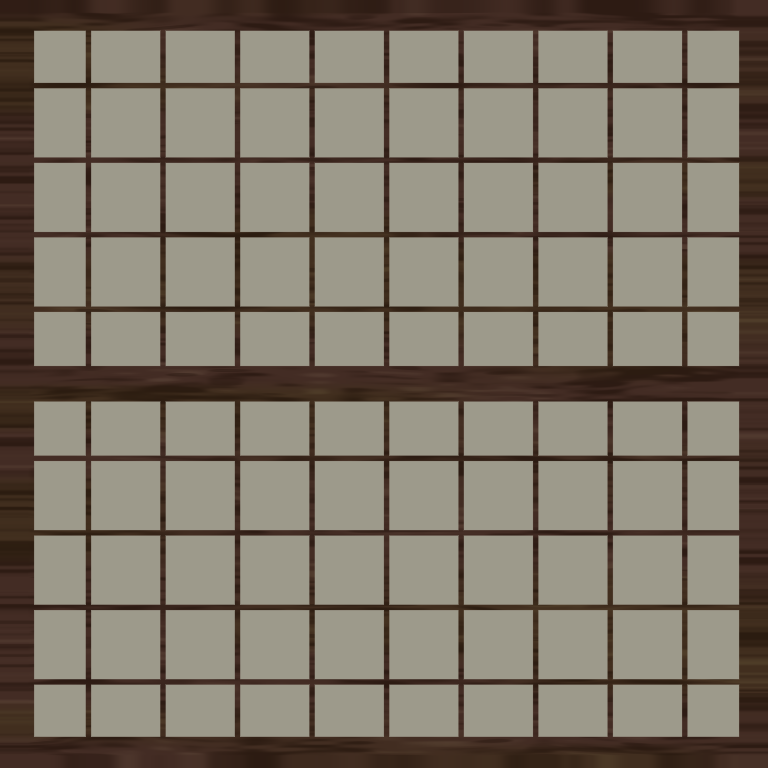
This pattern is drawn by a three.js fragment shader. Its source:

```glsl
// A dark wooden lattice window: two wide panels of flat grey panes, parted by
// a thick middle rail. One square grid of thin bars is centred on that rail;
// the wood is stretched, warped value noise whose grain runs sideways.

#define PITCH 0.09706
#define BAR_HALF 0.0035
#define CENTRE vec2(0.5034, 0.5003)
#define PANEL_HALF vec2(0.459, 0.2183)
#define PANEL_OFFSET 0.2414
#define WOOD_MARGIN vec2(0.036, 0.016)
#define SOFT 0.0009
#define PANE_COLOR vec3(0.617, 0.602, 0.546)
#define WOOD_DARK vec3(0.175, 0.105, 0.075)
#define WOOD_MID vec3(0.262, 0.172, 0.140)
#define WOOD_LIGHT vec3(0.335, 0.245, 0.200)
#define OLIVE_TINT vec3(0.97, 1.05, 0.84)

varying vec2 vUv;

float hash(vec2 p) {
  vec3 q = fract(p.xyx * 0.1031);
  q += dot(q, q.yzx + 33.33);
  return fract((q.x + q.y) * q.z);
}

float noise(vec2 p) {
  vec2 cell = floor(p);
  vec2 f = fract(p);
  f = f * f * (3.0 - 2.0 * f);
  float low = mix(hash(cell), hash(cell + vec2(1.0, 0.0)), f.x);
  float high = mix(hash(cell + vec2(0.0, 1.0)), hash(cell + 1.0), f.x);
  return mix(low, high, f.y);
}

float fbm(vec2 p) {
  float sum = 0.0;
  float weight = 0.5;
  for (int i = 0; i < 3; i++) {
    sum += weight * noise(p);
    p = p * 2.03 + 17.3;
    weight *= 0.5;
  }
  return sum / 0.875;
}

vec3 wood(vec2 p) {
  // Past the margin the last grain is drawn out into straight streaks.
  p = clamp(p, WOOD_MARGIN, 1.0 - WOOD_MARGIN);
  float warp = 0.014 * (noise(p * vec2(7.0, 24.0)) - 0.5);
  vec2 q = vec2(p.x, p.y + warp);

  // Broad bands, fine fibres and thin dark pores.
  float bands = fbm(q * vec2(9.0, 65.0) + 3.0);
  float fibres = noise(q * vec2(24.0, 230.0) + 41.0);
  float pores = smoothstep(0.66, 0.88, noise(q * vec2(17.0, 170.0) + 83.0));
  float tone = 0.62 * bands + 0.38 * fibres;

  vec3 color = mix(WOOD_DARK, WOOD_MID, smoothstep(0.22, 0.56, tone));
  color = mix(color, WOOD_LIGHT, 0.75 * smoothstep(0.58, 0.84, tone));
  color = mix(color, WOOD_DARK, 0.55 * pores);
  float olive = smoothstep(0.45, 0.8, noise(p * vec2(2.5, 17.0) + 9.0));
  return color * mix(vec3(1.0), OLIVE_TINT, olive);
}

// Signed distance to the panes, negative inside the glass.
float paneDistance(vec2 p) {
  vec2 c = p - CENTRE;
  vec2 panel = abs(vec2(c.x, abs(c.y) - PANEL_OFFSET)) - PANEL_HALF;
  vec2 toBar = abs(fract(c / PITCH + 0.5) - 0.5) * PITCH;
  float bars = BAR_HALF - min(toBar.x, toBar.y);
  return max(max(panel.x, panel.y), bars);
}

void main() {
  float pane = 1.0 - smoothstep(-SOFT, SOFT, paneDistance(vUv));
  gl_FragColor = vec4(mix(wood(vUv), PANE_COLOR, pane), 1.0);
}
```
